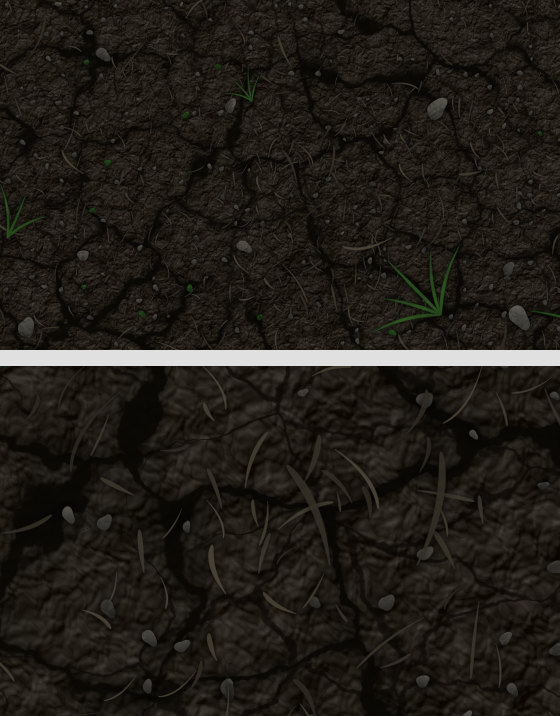
Top, the full canvas; bottom, a detail of the centre.
Reproduce this texture procedurally as a Shadertoy shader.

```glsl
// Dark cracked soil strewn with dry straw, pebbles and a few grass tufts.
// Cellular noise forms the crumbs and cracks; straw and stones are scattered
// on jittered grids, and each blade or stalk is a tapered, bent strand.

const vec3 STRAW = vec3(0.29, 0.265, 0.21);
const vec3 STONE = vec3(0.30, 0.29, 0.265);
const vec3 GRASS = vec3(0.15, 0.28, 0.11);

vec2 hash2(vec2 p) {
    vec3 q = fract(p.xyx * vec3(0.1031, 0.1030, 0.0973));
    q += dot(q, q.yzx + 33.33);
    return fract((q.xx + q.yz) * q.zy);
}

mat2 rotation(float a) {
    return mat2(cos(a), -sin(a), sin(a), cos(a));
}

float coverage(float d, float aa) {
    return 1.0 - smoothstep(-aa, aa, d);
}

// Layered sines, roughly -1 to 1
float waves(vec2 p) {
    float sum = 0.0, amp = 0.5;
    for (int i = 0; i < 4; i++) {
        sum += amp * sin(p.x + 1.7 * sin(p.y)) * cos(p.y - 1.3 * sin(p.x * 0.8));
        p = rotation(1.1) * p * 1.9 + 3.7;
        amp *= 0.6;
    }
    return sum;
}

// Nearest distance, second distance and random id of the nearest cell
vec3 cellular(vec2 p) {
    vec2 cell = floor(p);
    vec3 best = vec3(9.0, 9.0, 0.0);
    for (int y = -1; y <= 1; y++)
    for (int x = -1; x <= 1; x++) {
        vec2 id = cell + vec2(x, y);
        vec2 h = hash2(id);
        float d = length(id + h - p);
        if (d < best.x) best = vec3(d, best.x, fract(h.x * 7.3 + h.y));
        else best.y = min(best.y, d);
    }
    return best;
}

// Soil relief in x, tone of the finest grains in y
vec2 crumbs(vec2 p) {
    p += 0.012 * vec2(waves(p * 34.0), waves(p * 31.0 + 8.0));
    vec3 fine = cellular(p * 125.0);
    float relief = 0.45 * cellular(p * 23.0).x + 0.32 * cellular(p * 56.0 + 5.0).x + 0.23 * fine.x;
    return vec2(1.0 - relief, fine.z);
}

// Signed distance to a crack whose width comes and goes
float crack(vec2 p, float scale, float width, float seed) {
    vec2 warp = vec2(waves(p * 9.0 + seed), waves(p * 9.0 + seed + 20.0));
    vec2 q = p + 0.05 * warp + 0.007 * vec2(waves(p * 65.0), waves(p * 60.0 + 4.0));
    vec3 c = cellular(q * vec2(0.9, 1.1) * scale + seed);
    float open = 0.5 + 0.8 * waves(p * 5.0 + seed * 2.0);
    return 0.5 * (c.y - c.x) / scale - width * open;
}

// Bent strand starting at the origin along x, tapered at both ends
float strand(vec2 q, float len, float bend, float width) {
    float t = clamp(q.x / len, 0.0, 1.0);
    vec2 offset = q - len * vec2(t, bend * t * t);
    offset.y /= sqrt(1.0 + 4.0 * bend * bend * t * t);
    return length(offset) - width * (0.15 + 1.7 * sqrt(t) * (1.0 - t));
}

// Share of grid cells that carry straw: sparse, with a few heaps
float strawChance(vec2 p) {
    vec2 right = (p - vec2(1.22, 0.53)) / vec2(0.22, 0.16);
    vec2 low = (p - vec2(0.85, 0.15)) / vec2(0.40, 0.13);
    vec2 middle = (p - vec2(0.74, 0.50)) / vec2(0.15, 0.12);
    return 0.2 + 0.55 * (exp(-dot(right, right)) + exp(-dot(low, low)) + exp(-dot(middle, middle)));
}

// Distance to scattered straw in x, its random tone in y
vec2 straw(vec2 p, float scale, float width, float seed) {
    vec2 cell = floor(p * scale), best = vec2(1.0, 0.0);
    for (int y = -1; y <= 1; y++)
    for (int x = -1; x <= 1; x++) {
        vec2 id = cell + vec2(x, y);
        vec2 h = hash2(id + seed), k = hash2(id + seed + 71.0);
        if (k.x > strawChance(id / scale)) continue;
        vec2 q = rotation(6.283 * h.x + 0.4 * sin(12.566 * h.x)) * (p - (id + h) / scale);
        float d = strand(q, (0.35 + 0.5 * h.y) / scale, 1.3 * (k.y - 0.5), width * (0.5 + h.x));
        if (d < best.x) best = vec2(d, k.y);
    }
    return best;
}

// Distance to scattered lumps in x, upward facing in y, random tone in z
vec3 pebbles(vec2 p, float scale, float chance, float radius, float seed) {
    vec2 id = floor(p * scale), h = hash2(id + seed), k = hash2(id + seed + 37.0);
    if (k.x > chance) return vec3(1.0, 0.0, 0.0);
    vec2 q = p - (id + 0.3 + 0.4 * h) / scale;
    float r = radius * (0.5 + 0.5 * k.y);
    vec2 s = rotation(3.0 * h.x) * q * vec2(0.85, 1.15);
    float a = atan(s.y, s.x);
    float outline = r * (1.0 + 0.12 * sin(2.0 * a + 9.0 * h.y) + 0.1 * sin(3.0 * a + 6.0 * h.x));
    return vec3(length(s) - outline, q.y / r, h.y);
}

// Fan of grass blades growing from one root
float tuft(vec2 p, vec2 root, float lean, float spread, float len, int blades) {
    float d = 1.0;
    for (int i = 0; i < blades; i++) {
        float side = (float(i) + 0.5) / float(blades) - 0.5;
        vec2 h = hash2(root * 90.0 + float(i) * 5.0);
        vec2 q = rotation(lean + spread * side) * (p - root);
        d = min(d, strand(q, len * (0.65 + 0.35 * h.x), 0.9 * side + 0.2 * (h.y - 0.5), 0.027 * len));
    }
    return d;
}

vec3 addStones(vec3 col, vec3 stone, vec3 tint, float grain, float aa) {
    col *= 1.0 - 0.45 * exp(-max(stone.x, 0.0) * 180.0);
    float light = 0.72 + 0.2 * stone.y + 0.25 * stone.z + 0.25 * (grain - 0.5);
    return mix(col, tint * light, coverage(stone.x, aa));
}

void mainImage(out vec4 fragColor, in vec2 fragCoord) {
    vec2 p = fragCoord / iResolution.y;
    float aa = 0.8 / iResolution.y;

    // Crumbly soil lit from above
    vec2 soil = crumbs(p);
    float slope = soil.x - crumbs(p + vec2(-0.0015, 0.004)).x;
    float tone = 0.116 + 0.32 * slope + 0.14 * (soil.x - 0.55) + 0.035 * (soil.y - 0.5);
    tone += 0.018 * waves(p * 7.0) + 0.014 * waves(p * 38.0 + 2.0);
    vec3 col = max(tone, 0.025) * vec3(1.0) + vec3(0.02, 0.0, -0.028);

    // Main cracks and hairline cracks
    float wide = crack(p, 4.6, 0.0085, 3.0);
    float thin = crack(p, 9.5, 0.0032, 14.0);
    col *= 1.0 - 0.35 * exp(-max(wide, 0.0) * 110.0);
    float gap = max(coverage(wide, aa * 1.5), 0.75 * coverage(thin, aa * 1.5));
    col = mix(col, vec3(0.035, 0.027, 0.017), 0.92 * gap);

    // Pebbles, clods and tiny leaves
    col = addStones(col, pebbles(p, 26.0, 0.16, 0.008, 5.0), STONE * 0.9, soil.y, aa);
    col = addStones(col, pebbles(p + 0.03, 5.0, 0.2, 0.03, 9.0), STONE, soil.y, aa);
    col = addStones(col, pebbles(p, 14.0, 0.03, 0.011, 52.0), GRASS * 0.9, soil.y, aa);

    // Dry straw, from short bits to long stalks
    for (int i = 0; i < 4; i++) {
        float layer = float(i);
        vec2 s = straw(p, 19.0 - 4.3 * layer, 0.0019 + 0.0005 * layer, 13.0 * layer);
        col *= 1.0 - 0.3 * exp(-max(s.x, 0.0) * 260.0);
        col = mix(col, STRAW * (0.6 + 0.5 * s.y), 0.85 * coverage(s.x, aa));
    }

    // Grass tufts
    float grass = tuft(p, vec2(1.26, 0.10), 2.35, 1.9, 0.24, 5);
    grass = min(grass, tuft(p, vec2(0.02, 0.32), 1.1, 0.9, 0.18, 3));
    grass = min(grass, tuft(p, vec2(0.72, 0.71), 2.0, 1.2, 0.11, 4));
    grass = min(grass, tuft(p, vec2(1.62, 0.09), 2.85, 0.3, 0.16, 1));
    col *= 1.0 - 0.35 * exp(-max(grass, 0.0) * 170.0);
    vec3 blade = GRASS * (0.95 + 0.25 * waves(p * 25.0) - 25.0 * min(grass, 0.0));
    col = mix(col, blade, coverage(grass, aa));

    fragColor = vec4(clamp(col, 0.0, 1.0), 1.0);
}
```
